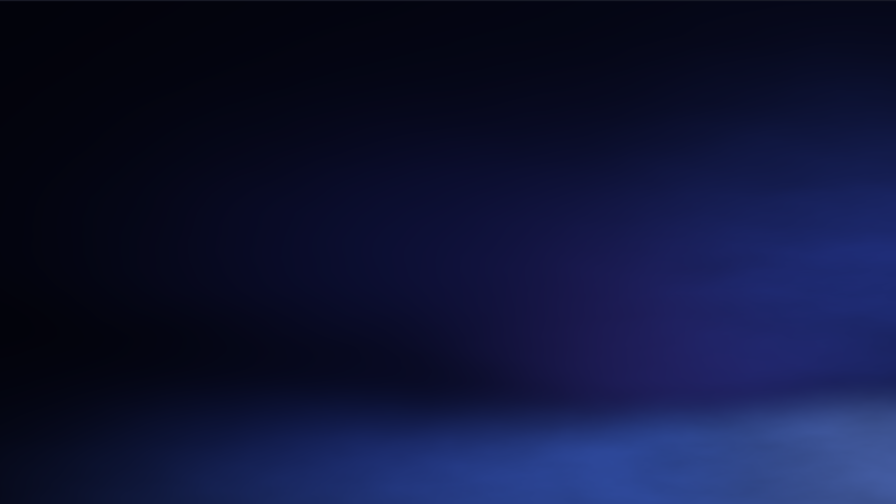
This background is drawn by a WebGL 1 fragment shader. Its source:

```glsl
precision highp float;

// Deep blue dusk: a near-black sky with soft elliptical glows, a shallow
// slanted trough, and a pale cloud bank along the bottom that brightens to
// the right. Gradient noise gently bends the glows and the bank's upper edge.

uniform vec2 u_resolution;

const vec3 NIGHT       = vec3(0.012, 0.016, 0.058);
const vec3 HAZE        = vec3(0.033, 0.040, 0.135);
const vec3 VIOLET      = vec3(0.042, 0.018, 0.060);
const vec3 DUSK        = vec3(0.050, 0.045, 0.130);
const vec3 BLUE_GLOW   = vec3(0.098, 0.145, 0.365);
const vec3 BANK_BLUE   = vec3(0.165, 0.260, 0.540);
const vec3 BANK_PALE   = vec3(0.245, 0.335, 0.590);
const vec3 BANK_SPILL  = vec3(0.025, 0.042, 0.140);
const vec3 EDGE_LINE   = vec3(0.110, 0.120, 0.170);

const float WARP_AMOUNT   = 0.045;
const float WISP_AMOUNT   = 0.24;
const float TROUGH_DEPTH  = 0.25;
const float TROUGH_WIDTH  = 0.080;
const float BANK_HEIGHT   = 0.195;
const float BANK_RISE     = 0.030;
const float BANK_RIPPLE   = 0.020;

// Pseudo-random gradient direction for a lattice point
vec2 latticeGradient(vec2 cell) {
    float h = fract(sin(dot(cell, vec2(127.1, 311.7))) * 43758.5);
    float angle = 6.2832 * h;
    return vec2(cos(angle), sin(angle));
}

// Gradient noise, roughly -0.7 to 0.7
float gradientNoise(vec2 p) {
    vec2 cell = floor(p);
    vec2 f = fract(p);
    vec2 blend = f * f * f * (f * (f * 6.0 - 15.0) + 10.0);
    vec2 e = vec2(1.0, 0.0);
    float a = dot(latticeGradient(cell), f);
    float b = dot(latticeGradient(cell + e.xy), f - e.xy);
    float c = dot(latticeGradient(cell + e.yx), f - e.yx);
    float d = dot(latticeGradient(cell + e.xx), f - e.xx);
    return mix(mix(a, b, blend.x), mix(c, d, blend.x), blend.y);
}

float fbm(vec2 p) {
    float sum = 0.0;
    float amplitude = 0.5;
    for (int i = 0; i < 5; i++) {
        sum += amplitude * gradientNoise(p);
        p = p * 2.03 + vec2(17.3, 9.1);
        amplitude *= 0.5;
    }
    return sum;
}

// Gaussian ellipse
float glow(vec2 p, vec2 center, vec2 radius) {
    vec2 d = (p - center) / radius;
    return exp(-dot(d, d));
}

vec3 skyColor(vec2 uv) {
    vec2 warp = vec2(fbm(uv * vec2(3.0, 4.0)), fbm(uv * vec2(3.0, 4.0) + 31.7));
    vec2 p = uv + WARP_AMOUNT * warp;

    // Night dims toward the left and top
    vec3 color = NIGHT * (0.75 + 0.5 * smoothstep(0.0, 0.9, uv.x));
    color += HAZE * glow(p, vec2(0.48, 0.50), vec2(0.32, 0.27));
    color += VIOLET * glow(p, vec2(0.68, 0.37), vec2(0.16, 0.19));
    color += DUSK * glow(p, vec2(0.80, 0.24), vec2(0.20, 0.11));

    // Blue glow with faint wisps
    float wisps = 1.0 + WISP_AMOUNT * fbm(p * vec2(6.0, 11.0));
    color += BLUE_GLOW * wisps * glow(p, vec2(1.0, 0.46), vec2(0.29, 0.32));

    // Slanted trough above the bank
    float offset = (p.y - 0.36 + 0.26 * p.x) / TROUGH_WIDTH;
    float reach = 1.0 - smoothstep(0.45, 0.72, p.x);
    return color * (1.0 - TROUGH_DEPTH * reach * exp(-offset * offset));
}

// Cloud bank: diffuse on the left, firmer on the right
vec3 addBank(vec3 sky, vec2 uv) {
    float ripple = BANK_RIPPLE * fbm(uv * vec2(7.0, 5.0) + 5.2);
    float top = BANK_HEIGHT + BANK_RISE * smoothstep(0.7, 1.0, uv.x) + ripple;
    float firmness = smoothstep(0.2, 0.8, uv.x);
    float softness = mix(0.25, 0.08, firmness);
    float feather = mix(0.08, 0.03, firmness);
    float cover = 1.0 - smoothstep(top - softness, top + feather, uv.y);

    vec3 bank = mix(NIGHT, BANK_BLUE, smoothstep(-0.2, 0.8, uv.x));
    bank = mix(bank, BANK_PALE, smoothstep(0.7, 1.0, uv.x));
    bank *= 1.0 + WISP_AMOUNT * fbm(uv * vec2(6.0, 9.0) + 12.4);
    vec3 spill = BANK_SPILL * glow(uv, vec2(0.38, 0.10), vec2(0.27, 0.14));
    return mix(sky, bank, cover) + spill;
}

void main() {
    vec2 uv = gl_FragCoord.xy / u_resolution;
    vec3 color = addBank(skyColor(uv), uv);

    // Thin lighter rim along the top
    color = mix(color, EDGE_LINE, 0.8 * smoothstep(0.9965, 0.9985, uv.y));
    gl_FragColor = vec4(color, 1.0);
}
```
